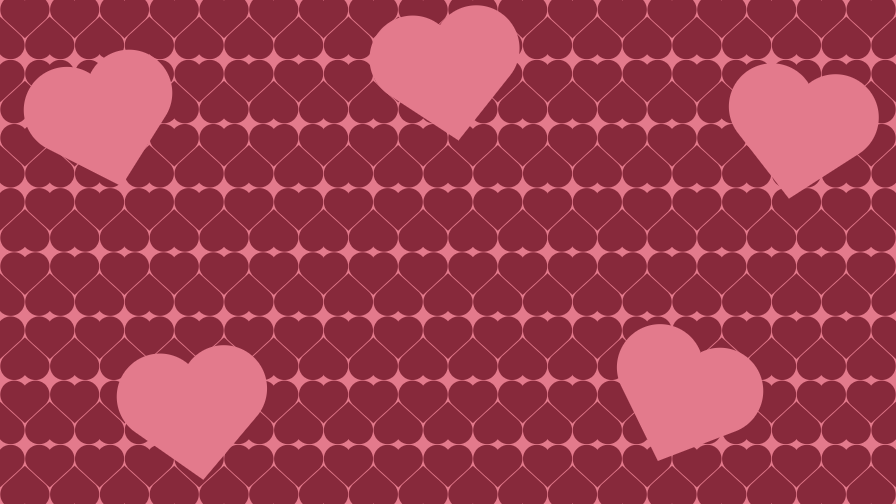
A WebGL 2 fragment shader for this pattern:

```glsl
#version 300 es
precision highp float;

uniform vec2 u_resolution;
out vec4 fragColor;

// One unit is the width of a small heart.
#define COLUMNS 18.0
#define ROW_HEIGHT 1.289
#define ROW_ORIGIN 5.0625
#define LOBE_OFFSET 0.2135
#define LOBE_RADIUS 0.2865
#define TIP_DEPTH 0.583
#define SEAM 0.006
#define BIG_SCALE 3.03
#define WINE vec3(0.53, 0.16, 0.23)
#define ROSE vec3(0.89, 0.48, 0.55)

// Large hearts: centre between the lobes, and tilt in radians.
const vec3 bigHearts[5] = vec3[5](
    vec3(1.969, 8.086, 0.27),
    vec3(8.930, 9.047, 0.16),
    vec3(16.148, 7.875, -0.17),
    vec3(3.855, 2.238, 0.13),
    vec3(13.863, 2.508, -0.375)
);

// Heart of width 1: two lobes joined to a tip by tangent lines.
float heartDistance(vec2 p) {
    p.x = abs(p.x);
    vec2 lobe = vec2(LOBE_OFFSET, 0.0);
    float tipToLobe = length(vec2(LOBE_OFFSET, TIP_DEPTH));
    float angle = atan(LOBE_OFFSET, TIP_DEPTH) + asin(LOBE_RADIUS / tipToLobe);
    vec2 normal = vec2(cos(angle), -sin(angle));
    vec2 tangent = vec2(sin(angle), cos(angle));

    float circle = length(p - lobe) - LOBE_RADIUS;
    float edge = dot(p + vec2(0.0, TIP_DEPTH), normal);
    float wedge = max(edge, max(dot(p - lobe, tangent), p.y));
    return min(circle, wedge);
}

float coverage(float d, float pixel) {
    return clamp(0.5 - d / pixel, 0.0, 1.0);
}

// Rows of upright hearts interlocked with inverted ones.
float interlockedRows(vec2 p, float pixel) {
    float y = (p.y - ROW_ORIGIN) / ROW_HEIGHT;
    float row = floor(y);
    float height = (y - row) * ROW_HEIGHT;
    float x = p.x + 0.5 * mod(row, 2.0);

    vec2 upright = vec2(fract(x + 0.5) - 0.5, height - ROW_HEIGHT + LOBE_RADIUS);
    vec2 inverted = vec2(fract(x) - 0.5, LOBE_RADIUS - height);
    float filled = coverage(heartDistance(upright) + SEAM, pixel)
                 + coverage(heartDistance(inverted) + SEAM, pixel);
    return min(filled, 1.0);
}

void main() {
    float pixel = COLUMNS / u_resolution.x;
    vec2 p = gl_FragCoord.xy * pixel;
    vec3 color = mix(ROSE, WINE, interlockedRows(p, pixel));

    // Tilted large hearts on top
    for (int i = 0; i < 5; i++) {
        vec2 q = p - bigHearts[i].xy;
        float c = cos(bigHearts[i].z);
        float s = sin(bigHearts[i].z);
        q = vec2(c * q.x + s * q.y, c * q.y - s * q.x);
        float d = heartDistance(q / BIG_SCALE) * BIG_SCALE;
        color = mix(color, ROSE, coverage(d, pixel));
    }

    fragColor = vec4(color, 1.0);
}
```
